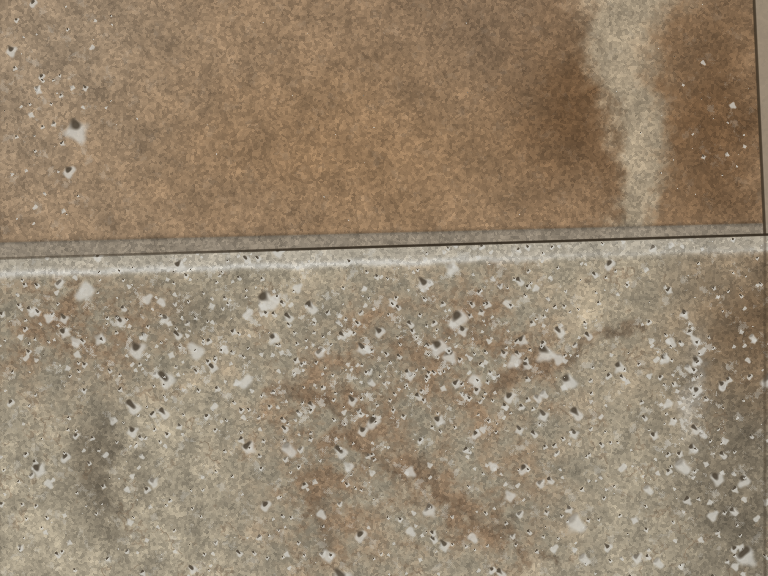
This texture is drawn by a Shadertoy shader. Its source:

```glsl
// Two weathered travertine tiles meeting at a bevelled, slightly tilted joint.
// Soft tints lay out the stone colours, warped sines add clouds and veins,
// and cellular noise scatters the grain and the light-rimmed pits.
#define JOINT_Y 0.551
#define JOINT_SLOPE 0.0313
#define BEVEL 0.028
#define GRAIN 0.1
#define MOTTLE 0.16
#define WARP 0.035
#define RIM vec3(.82, .81, .78)
#define CORE vec3(.24, .20, .15)

const vec3 BEIGE = vec3(.64, .60, .52), PALE = vec3(.67, .62, .53);
const vec3 TAN = vec3(.58, .48, .375), OCHRE = vec3(.57, .455, .335);
const vec3 BROWN = vec3(.49, .405, .32), UMBER = vec3(.41, .31, .215);
const vec3 SMOKE = vec3(.39, .355, .30);
// Large holes: centre and radius
const vec3 HOLES[8] = vec3[8](
    vec3(.734, .51, .01), vec3(.759, .401, .012), vec3(.46, .48, .014), vec3(.283, .285, .008),
    vec3(.066, .188, .01), vec3(1.293, .037, .014), vec3(.13, .778, .016), vec3(.118, .705, .009));

vec3 hash3(vec2 cell) {
    vec3 q = fract(cell.xyx * vec3(.1031, .1030, .0973));
    q += dot(q, q.yxz + 33.33);
    return fract((q.xxy + q.yzz) * q.zyx);
}
// Layered, rotated, warped sines around zero
float cloud(vec2 p) {
    float sum = 0., amp = .5;
    for (int i = 0; i < 6; i++) {
        vec2 q = p + .8 * sin(1.7 * p.yx + float(i));
        sum += amp * sin(q.x) * sin(q.y);
        p = mat2(.8, .6, -.6, .8) * p * 1.9 + 1.7;
        amp *= .68;
    }
    return sum;
}
// Random value of the nearest cell point, around zero
float speckle(vec2 p) {
    float nearest = 9., value = 0.;
    for (int k = 0; k < 9; k++) {
        vec2 c = floor(p) + vec2(k % 3 - 1, k / 3 - 1);
        vec3 h = hash3(c);
        float d = length(c + h.xy - p);
        if (d < nearest) { nearest = d; value = h.z - .5; }
    }
    return value;
}
// Soft ellipse: centre in xy, radii in zw
float blob(vec2 p, vec4 e) {
    vec2 q = (p - e.xy) / e.zw;
    return exp(-dot(q, q));
}
void tint(inout vec3 col, vec3 hue, float amount, vec2 p, vec4 e) {
    col = mix(col, hue, amount * blob(p, e));
}
float streak(vec2 p, vec2 a, vec2 b) {
    vec2 ab = b - a;
    float t = clamp(dot(p - a, ab) / dot(ab, ab), 0., 1.);
    return 1. - smoothstep(0., .02, length(p - a - ab * t));
}
// Dark hollow with a lit lower-right lip
void pit(inout vec3 col, vec2 d, float r, float seed) {
    if (r < .0005) return;
    d /= r;
    d += .25 * sin(d.yx * 2.7 + seed * vec2(20., 47.));
    float lip = 1. - smoothstep(.7, 1.5, length(d + vec2(-.25, .4)));
    float hollow = 1. - smoothstep(.3, .85, length(d - vec2(-.1, .25)));
    col = mix(col, RIM, .75 * lip);
    col = mix(col, CORE, .8 * hollow * smoothstep(.2, .6, seed));
}
void scatterPits(inout vec3 col, vec2 p, float scale, float density) {
    for (int k = 0; k < 9; k++) {
        vec2 c = floor(p * scale) + vec2(k % 3 - 1, k / 3 - 1);
        vec3 h = hash3(c + scale);
        float r = mix(.14, .3, h.x * h.y) * smoothstep(0., .12, density - h.z) / scale;
        pit(col, p - (c + h.xy) / scale, r, fract(h.x * 7. + h.y));
    }
}
vec3 upperTile(vec2 p) {
    vec3 col = TAN;
    tint(col, vec3(.61, .54, .455), .8, p, vec4(.05, .88, .3, .35));
    tint(col, OCHRE, .8, p, vec4(.62, .74, .35, .14));
    tint(col, BROWN, .7, p, vec4(.87, .97, .2, .12));
    tint(col, UMBER, .9, p, vec4(.99, .8, .11, .15));
    tint(col, UMBER, .9, p, vec4(1.25, .79, .11, .22));
    float band = abs(p.x - 1.1 + .02 * cos(21. * (p.y - .9))) / (.1 * p.y - .022);
    return mix(col, PALE, .8 - .8 * smoothstep(.3, 1.5, band));
}
vec3 lowerTile(vec2 p, float veins, float fine) {
    vec3 col = BEIGE;
    float brown = blob(p, vec4(.14, .43, .2, .1)) + blob(p, vec4(.84, .4, .2, .13));
    brown += blob(p, vec4(.58, .2, .13, .2)) + .8 * blob(p, vec4(.84, .12, .13, .12));
    col = mix(col, BROWN, clamp(brown * (.6 + 1.1 * fine), 0., .85));
    tint(col, SMOKE, .4, p, vec4(.35, .46, .07, .06));
    tint(col, SMOKE, .8, p, vec4(.18, .19, .05, .1));
    tint(col, UMBER, .75, p, vec4(1.31, .43, .15, .17));
    tint(col, SMOKE, .75, p, vec4(1.3, .14, .12, .22));
    tint(col, PALE, .7, p, vec4(1.05, .45, .08, .08));
    float cracks = streak(p, vec2(.49, .34), vec2(.94, .03)) + streak(p, vec2(.87, .34), vec2(1.1, .43));
    cracks += blob(p, vec4(.56, .1, .025, .08));
    col = mix(col, BROWN * .88, clamp(.6 * cracks + .4 * veins, 0., .8));
    tint(col, RIM, .5, p, vec4(1.2, .31, .022, .07));
    return col;
}
void mainImage(out vec4 fragColor, in vec2 fragCoord) {
    vec2 p = fragCoord / iResolution.y;
    float soft = 1.2 / iResolution.y, h = p.y - JOINT_Y - JOINT_SLOPE * p.x;
    float upper = smoothstep(-soft, soft, h), broad = cloud(p * 11.), fine = cloud(p * 34. + 5.);
    vec2 w = p + WARP * vec2(broad + .6 * fine, cloud(p * 13. + 9.));
    // Stone body
    float veins = (1. - smoothstep(0., .09, abs(broad))) * smoothstep(-.2, .3, fine);
    vec3 col = mix(lowerTile(w, veins, fine), upperTile(w), upper);
    col *= 1. + MOTTLE * (.3 * broad + fine) * (1. - .3 * upper);
    // Bevels and grain
    float top = h - BEVEL + .006 * p.x, edge = h + BEVEL + .004 * fine;
    float bevel = upper * (1. - smoothstep(-soft, soft, top));
    col = mix(col, vec3(.56, .52, .46) + .03 * fine, .92 * bevel);
    col = mix(col, vec3(.68, .65, .59) + .05 * fine, .85 * (1. - upper) * smoothstep(-.003, .003, edge));
    col = mix(col, RIM, exp(-edge * edge / 36e-6) * mix(.75, .25, smoothstep(.7, 1.1, p.x)));
    col *= 1. - .18 * exp(-top * top / 16e-6);
    col *= 1. + GRAIN * (2. * speckle(p * 210.) + speckle(p * 115.));
    // Pits and pale flecks, denser in the lower tile
    float low = .2 + .3 * blob(p, vec4(.66, .36, .3, .17)) + .22 * blob(p, vec4(.2, .42, .22, .1));
    low += .3 * blob(p, vec4(1.21, .3, .07, .16));
    float high = .045 + .16 * blob(p, vec4(.08, .82, .12, .22)) + .12 * blob(p, vec4(1.25, .8, .06, .1));
    float density = mix(low, high, upper) * (1. - .7 * bevel);
    col = mix(col, RIM, min(1.3 * density, .6) * smoothstep(.3, .75, cloud(p * 75.)));
    for (float s = 20.; s < 70.; s *= 1.75) scatterPits(col, p, floor(s), density);
    for (int i = 0; i < 8; i++) pit(col, p - HOLES[i].xy, HOLES[i].z, .55 + .04 * float(i));
    // Dark gaps: right-hand edge and tilted joint
    float side = p.x - mix(1.328, 1.355 - .046 * p.y, upper);
    col = mix(col, vec3(.61, .56, .49), .8 * upper * smoothstep(-soft, soft, side));
    col = mix(col, CORE, mix(.35, .85, upper) * (1. - smoothstep(.001, .004, abs(side))));
    float gap = 1. - smoothstep(.0008, .0035, abs(h));
    col = mix(col, CORE * .8, gap * mix(.4, .9, smoothstep(.1, .6, p.x)));
    fragColor = vec4(clamp(col, 0., 1.), 1.);
}
```
